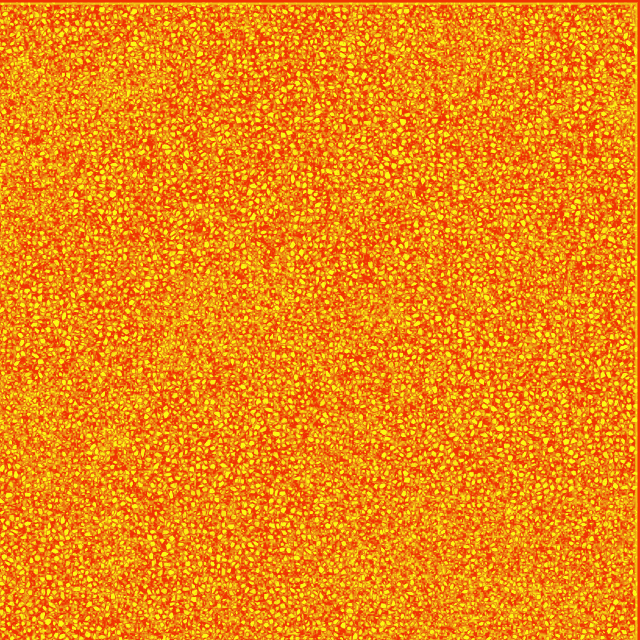
Give the GLSL for this texture, as a WebGL 2 fragment shader.

```glsl
#version 300 es
precision highp float;

uniform vec2 u_resolution;
out vec4 fragColor;

// Tuning values, lengths in canvas units unless noted
const float GRAIN_CELLS = 98.0;    // grain cells across the canvas
const float GRAIN_JITTER = 0.8;    // offset range, in cells
const float RADIUS_MIN = 0.12;     // in cells
const float RADIUS_MAX = 0.41;
const float GRAIN_GAP = 0.13;      // gap kept between neighbours, in cells
const float HALO = 0.26;           // dark rim around grains, in cells
const int SIDES = 6;
const float DUST_COARSE = 210.0;   // dust noise frequencies
const float DUST_FINE = 410.0;
const float DUST_FLOOR = 0.35;
const float DUST_GAIN = 1.85;
const float PATCH_SCALE = 6.0;
const float RIM_DARK = 0.004;      // lines along the top and right edges
const float RIM_LIGHT = 0.0075;
const float MID_STOP = 0.42;
const vec3 RED = vec3(0.94, 0.20, 0.01);
const vec3 ORANGE = vec3(0.92, 0.54, 0.08);
const vec3 YELLOW = vec3(0.985, 0.98, 0.08);
const float TAU = 6.2831853;

// Integer hash giving three values from 0 to 1
vec3 hash3(vec2 cell, int salt) {
    uvec3 v = uvec3(ivec3(ivec2(cell) + 4096, salt));
    v = v * 1664525u + 1013904223u;
    v.x += v.y * v.z;
    v.y += v.z * v.x;
    v.z += v.x * v.y;
    v ^= v >> 16u;
    v.x += v.y * v.z;
    v.y += v.z * v.x;
    v.z += v.x * v.y;
    return vec3(v >> 8u) / 16777216.0;
}

float valueNoise(vec2 p, int salt) {
    vec2 i = floor(p), f = fract(p);
    f = f * f * (3.0 - 2.0 * f);
    float a = hash3(i, salt).x;
    float b = hash3(i + vec2(1, 0), salt).x;
    float c = hash3(i + vec2(0, 1), salt).x;
    float d = hash3(i + vec2(1, 1), salt).x;
    return mix(mix(a, b, f.x), mix(c, d, f.x), f.y);
}

// Signed distance to an irregular, stretched convex chip
float chipDistance(vec2 p, vec2 cell, float radius, vec2 shape) {
    float angle = shape.x * TAU, stretch = mix(1.0, 1.35, shape.y);
    float c = cos(angle), s = sin(angle);
    p = mat2(c, s, -s, c) * p * vec2(1.0 / stretch, stretch);
    float dist = -1.0;
    for (int k = 0; k < SIDES; k++) {
        vec3 h = hash3(cell, 10 + k);
        float a = (float(k) + 0.7 * h.x) * TAU / float(SIDES);
        dist = max(dist, dot(p, vec2(cos(a), sin(a))) - radius * (0.75 + 0.5 * h.y));
    }
    return dist;
}

// x: distance to the nearest grain in cells, y: its brightness
vec2 grains(vec2 p, float dusty) {
    vec2 base = floor(p);
    float nearest = 9.0, second = 9.0, brightness = 0.0;
    for (int y = -1; y <= 1; y++) {
        for (int x = -1; x <= 1; x++) {
            vec2 cell = base + vec2(x, y);
            vec3 place = hash3(cell, 1), look = hash3(cell, 2);
            vec2 center = cell + 0.5 + GRAIN_JITTER * (place.xy - 0.5);
            float radius = mix(RADIUS_MIN, RADIUS_MAX, place.z) * mix(1.1, 0.72, dusty);
            float d = chipDistance(p - center, cell, radius, look.xy);
            if (d < nearest) {
                second = nearest;
                nearest = d;
                brightness = mix(0.88, 1.15, look.z);
            } else {
                second = min(second, d);
            }
        }
    }
    return vec2(max(nearest, 0.5 * (nearest - second) + GRAIN_GAP), brightness);
}

vec3 heatRamp(float t) {
    vec3 low = mix(RED, ORANGE, clamp(t / MID_STOP, 0.0, 1.0));
    return mix(low, YELLOW, clamp((t - MID_STOP) / (1.0 - MID_STOP), 0.0, 1.0));
}

void main() {
    float scale = min(u_resolution.x, u_resolution.y);
    vec2 uv = gl_FragCoord.xy / scale;
    float pixel = 1.0 / scale;

    // Broad patches where grains shrink and dust thickens
    float patches = 0.6 * valueNoise(uv * PATCH_SCALE, 3)
                  + 0.4 * valueNoise(uv * PATCH_SCALE * 2.7, 4);
    float dusty = smoothstep(0.38, 0.8, patches);

    // Fine dust, fading out beside each grain
    float speck = valueNoise(uv * DUST_FINE, 6);
    float dustNoise = 0.5 * (valueNoise(uv * DUST_COARSE, 5) + speck);
    float dust = max(dustNoise - DUST_FLOOR + 0.09 * dusty, 0.0) * DUST_GAIN;
    vec2 grain = grains(uv * GRAIN_CELLS, dusty);
    dust *= mix(0.4, 1.0, smoothstep(0.0, HALO, grain.x));

    // Grains with slightly pitted faces
    float soft = 0.75 * pixel * GRAIN_CELLS;
    float cover = 1.0 - smoothstep(-soft, soft, grain.x);
    float face = grain.y - 0.22 * smoothstep(0.6, 0.95, speck);
    float tone = mix(dust, face, cover);

    // Light and dark lines along the top and right
    vec2 toEdge = u_resolution / scale - uv;
    float rim = min(toEdge.x, toEdge.y);
    tone = mix(max(tone, 0.7), tone, smoothstep(RIM_LIGHT - pixel, RIM_LIGHT + pixel, rim));
    tone *= smoothstep(RIM_DARK - pixel, RIM_DARK + pixel, rim);

    fragColor = vec4(heatRamp(tone), 1.0);
}
```
